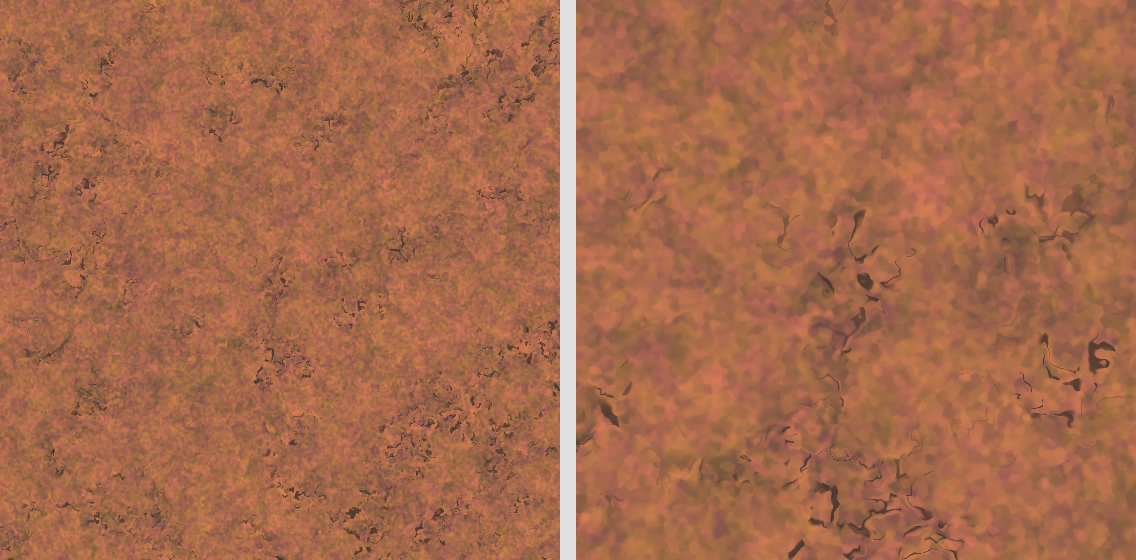
Left, the full canvas; right, a detail of the centre.
This texture is drawn by a three.js fragment shader. Its source:

```glsl
#define RUST vec3(0.652, 0.411, 0.294)
#define TONE_STEP vec3(0.066, 0.031, 0.011)
#define OCHRE_SHIFT vec3(-0.006, 0.012, -0.016)
#define PIT_COLOR vec3(0.25, 0.19, 0.17)
#define RIM_COLOR vec3(0.86, 0.51, 0.30)
#define PATCH_SCALE 5.0
#define GRAIN_SCALE 210.0
#define PIT_SCALE 100.0
#define PIT_DEPTH 0.8
#define RIM_OFFSET vec2(-0.003, 0.0035)
#define WARP 0.0035

varying vec2 vUv;

vec3 hash3(vec2 cell) {
  vec3 q = fract(cell.xyx * vec3(0.1031, 0.1030, 0.0973));
  q += dot(q, q.yxz + 33.33);
  return fract((q.xxy + q.yzz) * q.zyx);
}

// Soft cellular noise: random cell values blended by distance, centred on zero
float mottle(vec2 p) {
  vec2 cell = floor(p);
  vec2 local = p - cell;
  float sum = 0.0;
  float total = 0.0001;
  for (int y = -1; y <= 1; y++) {
    for (int x = -1; x <= 1; x++) {
      vec2 offset = vec2(float(x), float(y));
      vec3 rnd = hash3(cell + offset + 40.0);
      float w = 1.0 - smoothstep(0.0, 1.2, length(offset + rnd.xy - local));
      w *= w * w;
      sum += w * rnd.z;
      total += w;
    }
  }
  return (sum / total - 0.5) * 4.5;
}

// Rotates and stretches the plane along the rising diagonal
vec2 flow(vec2 p) {
  return vec2(dot(p, vec2(0.77, 0.64)) * 0.75, dot(p, vec2(-0.64, 0.77)) * 1.2) + 2.0;
}

// Short broken cracks
float cracks(vec2 p) {
  float line = 1.0 - smoothstep(0.1, 0.8, abs(mottle(p * PIT_SCALE + 17.0)));
  float gaps = smoothstep(-0.1, 0.9, mottle(p * PIT_SCALE * 1.3 + 71.0));
  return line * gaps;
}

void main() {
  // Ragged outlines
  vec2 p = vUv + WARP * vec2(mottle(vUv * 55.0 + 5.0), mottle(vUv * 55.0 + 91.0));
  p += 0.4 * WARP * vec2(mottle(vUv * 150.0 + 33.0), mottle(vUv * 150.0 + 62.0));
  vec2 f = flow(p);

  // Worn areas gather cracks and coarse grain
  float worn = 0.5 * mottle(f * 8.0 + 13.0) + 0.7 * mottle(f * 24.0 + 47.0);
  float wornMask = smoothstep(0.0, 1.4, worn);

  // Layered tone from broad patches to fine grain
  float tone = 0.1 * mottle(f * PATCH_SCALE);
  tone += 0.14 * mottle(f * PATCH_SCALE * 2.3 + 9.0);
  tone += 0.25 * mottle(p * PATCH_SCALE * 5.0 + 23.0);
  tone += 0.36 * mottle(p * PATCH_SCALE * 10.0 + 57.0);
  float grain = 0.5 * mottle(p * GRAIN_SCALE * 0.5 + 31.0);
  grain += 0.52 * mottle(vUv * GRAIN_SCALE + 83.0);
  tone += grain * mix(0.85, 1.2, wornMask) - 0.45 * wornMask + 0.14;

  // Hue drifts between pink rust and ochre
  float hue = 0.2 * mottle(p * 14.0 + 61.0) + 0.4 * mottle(p * 58.0 + 29.0);
  hue += 0.6 * mottle(vUv * 130.0 + 11.0);
  vec3 color = RUST + TONE_STEP * tone + OCHRE_SHIFT * hue;

  // Dark pits with lit rims
  float pit = cracks(p) * wornMask;
  float rim = max(cracks(p + RIM_OFFSET) * wornMask - pit, 0.0);
  color = mix(color, RIM_COLOR, 0.4 * rim);
  color = mix(color, PIT_COLOR, PIT_DEPTH * pit);

  gl_FragColor = vec4(color, 1.0);
}
```
